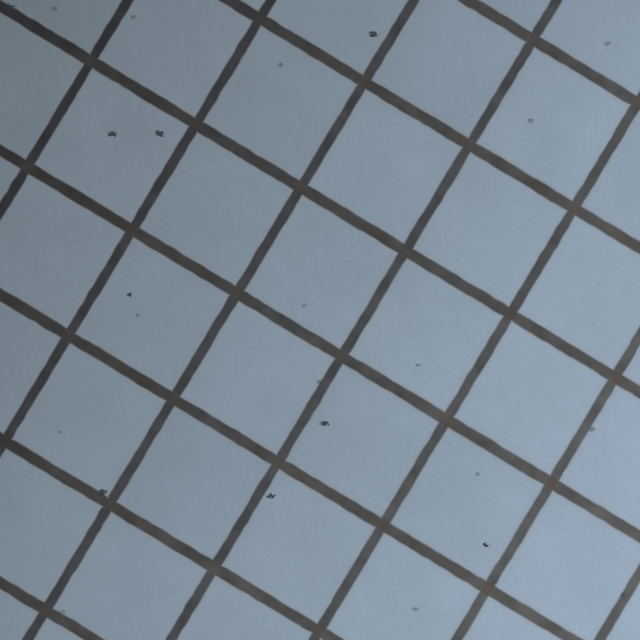
Write a Shadertoy shader that draws this texture.

```glsl
// Tilted grid of blue-grey square floor tiles with worn dark grout and slanting light

const float TILT = 0.543;
const vec2 CELL = vec2(0.1912, 0.1928);
const vec2 CROSSING = vec2(0.534, 0.443);
const vec2 GROUT_WIDTH = vec2(0.0150, 0.0170);

const vec3 TILE_SHADE = vec3(0.420, 0.465, 0.500);
const vec3 TILE_LIT = vec3(0.610, 0.685, 0.760);
const vec3 GROUT_SHADE = vec3(0.155, 0.165, 0.185);
const vec3 GROUT_LIT = vec3(0.375, 0.390, 0.405);
const vec3 RUST = vec3(0.300, 0.270, 0.235);
const vec3 SPECK = vec3(0.200, 0.215, 0.230);

float hash(vec2 p) {
    return fract(sin(dot(p, vec2(127.1, 311.7))) * 43758.5453);
}

float noise(vec2 p) {
    vec2 i = floor(p), f = fract(p);
    f = f * f * (3.0 - 2.0 * f);
    return mix(mix(hash(i), hash(i + vec2(1, 0)), f.x),
               mix(hash(i + vec2(0, 1)), hash(i + vec2(1, 1)), f.x), f.y);
}

float fbm(vec2 p) {
    float sum = 0.0, amp = 0.5;
    for (int i = 0; i < 4; i++) {
        sum += amp * noise(p);
        p = p * 2.03 + 17.0;
        amp *= 0.5;
    }
    return sum / 0.9375;
}

// Position along the two grout directions, in tiles
vec2 toGrid(vec2 p) {
    float c = cos(TILT), s = sin(TILT);
    p -= CROSSING;
    return vec2(dot(p, vec2(c, -s)), dot(p, vec2(-s, -c))) / CELL;
}

// Distance to the nearest grout centre line of each direction
vec2 lineDistance(vec2 grid) {
    return abs(fract(grid + 0.5) - 0.5) * CELL;
}

// Coverage by sparse dirt specks, at most one in each square of the given size
float specks(vec2 p, float size, float chance, float radius, float soft) {
    float cover = 0.0;
    vec2 home = floor(p / size);
    for (int y = -1; y <= 1; y++) {
        for (int x = -1; x <= 1; x++) {
            vec2 id = home + vec2(x, y);
            vec2 centre = (id + vec2(hash(id + 3.1), hash(id + 8.7))) * size;
            float r = radius * mix(0.5, 1.2, hash(id + 5.3));
            float d = length((p - centre) * vec2(0.8, 1.2)) - r;
            d += (noise(p * 300.0) - 0.5) * radius;
            cover = max(cover, step(hash(id), chance) * (1.0 - smoothstep(-soft, soft, d)));
        }
    }
    return cover;
}

void mainImage(out vec4 fragColor, in vec2 fragCoord) {
    vec2 uv = fragCoord / iResolution.y;
    float soft = max(1.0 / iResolution.y, 0.0022);
    float light = clamp(0.62 * uv.x + 0.38 * (1.0 - uv.y), 0.0, 1.0);

    // Grid with slightly ragged grout edges
    vec2 grid = toGrid(uv);
    vec2 ragged = vec2(noise(uv * 70.0), noise(uv * 70.0 + 40.0)) - 0.5;
    vec2 edge = lineDistance(grid) - 0.5 * GROUT_WIDTH + 0.0018 * ragged;
    vec2 lines = 1.0 - smoothstep(-soft, soft, edge);
    float grout = max(lines.x, lines.y);
    float crossing = lines.x * lines.y;

    // Tiles: broad light, small tone shift per tile, mottling and fine grain
    vec3 tile = mix(TILE_SHADE, TILE_LIT, light);
    tile *= 1.0 + 0.025 * (hash(floor(grid)) - 0.5);
    tile *= 1.0 + 0.05 * (fbm(uv * 14.0) - 0.5) + 0.025 * (noise(uv * 230.0) - 0.5);

    // Warm stain on the tile rims
    float rim = exp(-max(min(edge.x, edge.y), 0.0) / 0.0025);
    tile = mix(tile, RUST * 1.6, 0.25 * rim);

    // Grout: rustier at crossings and along one direction
    vec3 joint = mix(GROUT_SHADE, GROUT_LIT, light);
    float rust = 0.15 + 0.35 * lines.y * fbm(uv * 9.0) + 0.3 * crossing;
    joint = mix(joint, RUST * mix(0.75, 1.2, light), rust);
    joint *= 1.0 + 0.3 * (fbm(uv * 45.0) - 0.5);

    // Dirt scattered over the floor
    float dirt = 0.35 * specks(uv, 0.10, 0.14, 0.0035, soft);
    dirt = max(dirt, 0.85 * specks(uv + 4.0, 0.15, 0.12, 0.0055, soft));

    vec3 color = mix(mix(tile, joint, grout), SPECK, dirt);
    fragColor = vec4(color, 1.0);
}
```
